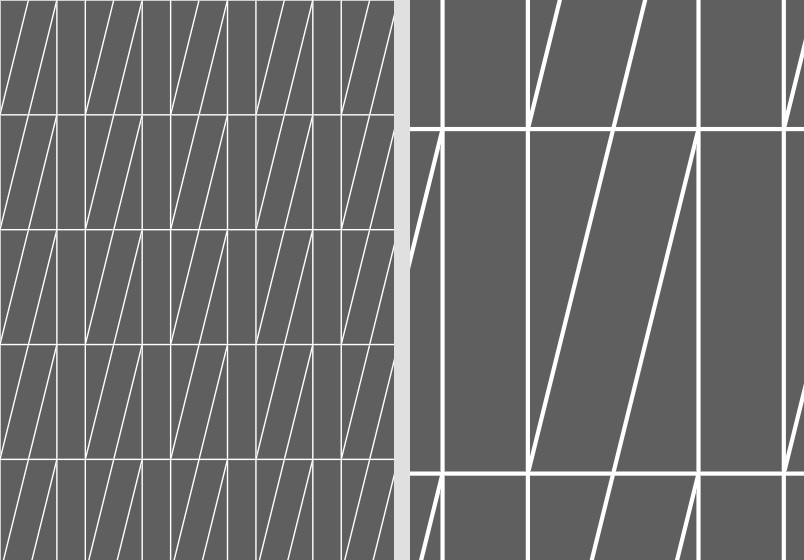
Left: the whole. Right: its middle third, enlarged.
Reproduce this pattern procedurally as a Shadertoy shader.

```glsl
// Grey tiling of tall panels with thin white rules and paired slanted lines

// Lengths are fractions of the canvas height
#define TILE vec2(0.152344, 0.205078)
#define LINE_WIDTH 0.0025
#define COLUMNS 3.0
#define GROUND vec3(0.373)
#define LINE_COLOUR vec3(1.0)

float segmentDistance(vec2 p, vec2 a, vec2 b) {
    vec2 pa = p - a, ba = b - a;
    return length(pa - ba * clamp(dot(pa, ba) / dot(ba, ba), 0.0, 1.0));
}

// Distance to the nearest repeat of a line at the given offset
float repeatedLine(float x, float offset, float period) {
    return abs(mod(x - offset + 0.5 * period, period) - 0.5 * period);
}

float patternDistance(vec2 p) {
    float column = TILE.x / COLUMNS;

    // Upright and level rules; the upright between the slants is left out
    float d = repeatedLine(p.y, 0.0, TILE.y);
    d = min(d, repeatedLine(p.x, 0.0, TILE.x));
    d = min(d, repeatedLine(p.x, 2.0 * column, TILE.x));

    // Two parallel slants, each rising across one column
    vec2 cell = mod(p, TILE);
    for (int i = 0; i < 2; i++) {
        float left = float(i) * column;
        d = min(d, segmentDistance(cell, vec2(left, TILE.y), vec2(left + column, 0.0)));
    }
    return d;
}

void mainImage(out vec4 fragColor, in vec2 fragCoord) {
    float pixel = 1.0 / iResolution.y;

    // Measure from the top left corner, downwards
    vec2 p = vec2(fragCoord.x, iResolution.y - fragCoord.y) * pixel;

    // Edge smoothed over one pixel
    float ink = clamp((0.5 * LINE_WIDTH - patternDistance(p)) / pixel + 0.5, 0.0, 1.0);
    fragColor = vec4(mix(GROUND, LINE_COLOUR, ink), 1.0);
}
```
